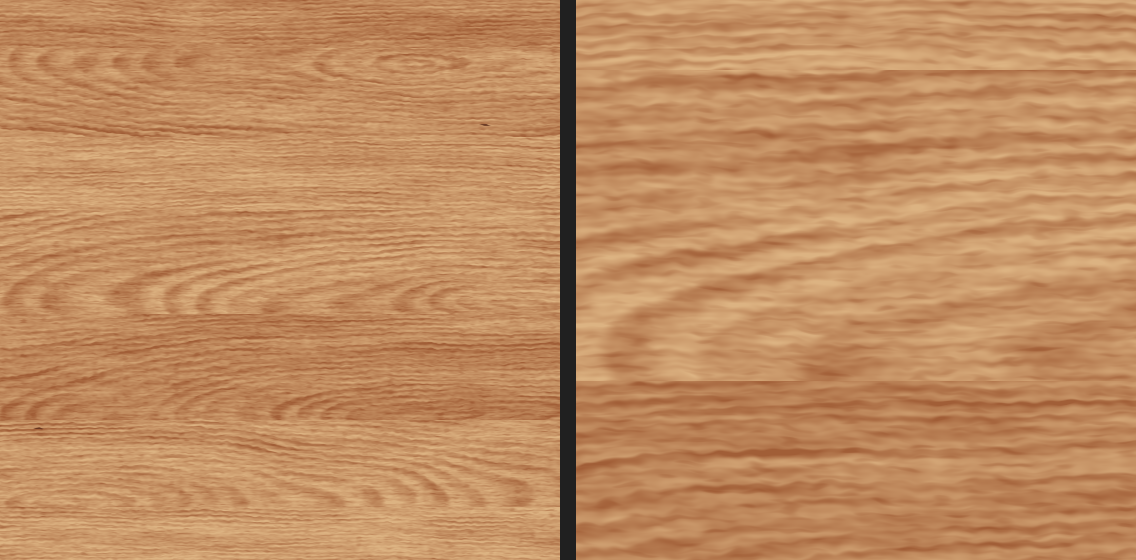
Left: the whole. Right: its middle third, enlarged.
A three.js fragment shader for this texture:

```glsl
// Oak boards with horizontal grain: each board slices through nested growth rings,
// giving straight lines far from its heart and pointed arches near it.
// Gradient noise bends the rings and adds streaks, fibres and pores.
varying vec2 vUv;

float hash(float n) {
  return fract(sin(n * 12.9898) * 43758.547);
}

vec2 gradient(vec2 cell) {
  float angle = 6.2832 * hash(dot(cell, vec2(1.0, 5.173)));
  return vec2(cos(angle), sin(angle));
}

float noise(vec2 p) {
  vec2 i = floor(p), f = fract(p);
  vec2 u = f * f * f * (f * (f * 6.0 - 15.0) + 10.0);
  vec2 e = vec2(0.0, 1.0);
  float low = mix(dot(gradient(i), f), dot(gradient(i + e.yx), f - e.yx), u.x);
  float high = mix(dot(gradient(i + e), f - e), dot(gradient(i + 1.0), f - 1.0), u.x);
  return mix(low, high, u.y);
}

// Board at height y: tone, heart height, heart x, rings per unit
vec4 boardAt(float y) {
  if (y < 0.095) return vec4(0.76, -0.25, 0.3, 125.0);
  if (y < 0.25) return vec4(0.64, 0.104, 0.10, 100.0);
  if (y < 0.44) return vec4(0.41, 0.262, 0.80, 115.0);
  if (y < 0.625) return vec4(0.66, 0.456, 0.97, 82.0);
  if (y < 0.755) return vec4(0.72, 0.30, 0.4, 130.0);
  if (y < 0.915) return vec4(0.60, 0.888, 0.76, 98.0);
  return vec4(0.41, 1.3, 0.5, 130.0);
}

// Small dark dash, nearly horizontal
float fleck(vec2 p, vec2 centre) {
  vec2 d = p - centre;
  d.y += 0.08 * d.x + 0.001 * noise(p * 150.0);
  return 1.0 - smoothstep(0.4, 1.3, length(d / vec2(0.009, 0.0017)));
}

void main() {
  vec2 p = vUv;
  vec4 board = boardAt(p.y);
  vec2 q = p + vec2(board.y * 37.0, 0.0);

  // Wandering growth rings
  float bend = 0.022 * noise(q * vec2(1.8, 4.0))
             + 0.007 * noise(q * vec2(6.0, 18.0))
             + 0.0025 * noise(q * vec2(24.0, 50.0))
             + 0.0024 * noise(q * vec2(85.0, 80.0));
  float depth = 0.15 * (p.x - board.z) + 0.018 * noise(q * vec2(4.0, 5.0));
  float rings = board.w * length(vec2(p.y + bend - board.y, depth));

  // Each ring darkens slowly and ends more sharply
  float t = fract(rings);
  float line = smoothstep(0.15, 0.72, t) * (1.0 - smoothstep(0.78, 1.0, t));
  line *= 0.4 + 0.6 * hash(floor(rings) + board.w);
  line *= clamp(0.9 + 1.3 * noise(q * vec2(6.0, 32.0)), 0.2, 1.5);

  // Broad streaks, thin fibres and short pores
  float grainY = p.y + 0.6 * bend;
  float streak = noise(vec2(q.x * 1.4, rings * 0.2))
               + 0.6 * noise(vec2(q.x * 2.5, grainY * 50.0));
  float fibre = noise(vec2(q.x * 10.0, grainY * 190.0))
              + 0.8 * noise(vec2(q.x * 30.0, grainY * 270.0))
              + 0.6 * noise(vec2(q.x * 85.0 + 5.0, grainY * 310.0));
  float pore = smoothstep(0.1, 0.5, noise(vec2(q.x * 55.0 + 9.0, grainY * 290.0)));

  float tone = board.x + 0.17 + 0.34 * streak + 0.38 * fibre
             - line * 52.0 / board.w - 0.24 * pore;
  tone = clamp(tone, -0.15, 1.15);

  vec3 darkWood = vec3(0.66, 0.408, 0.25);
  vec3 lightWood = vec3(0.838, 0.663, 0.475);
  vec3 color = mix(darkWood, lightWood, tone);

  // Two dark mineral flecks
  float flecks = max(fleck(p, vec2(0.866, 0.777)), fleck(p, vec2(0.069, 0.235)));
  color = mix(color, vec3(0.36, 0.17, 0.10), 0.85 * flecks);

  gl_FragColor = vec4(color, 1.0);
}
```
